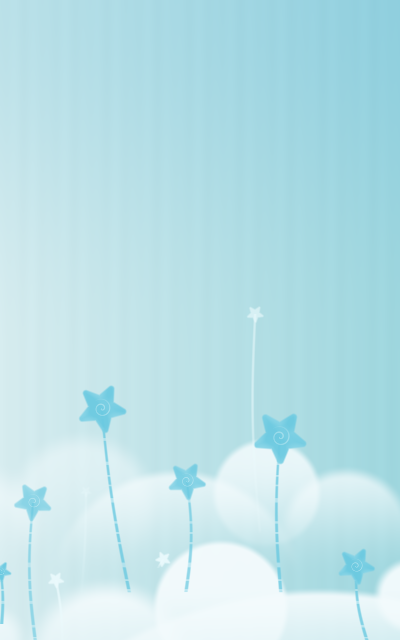
A Shadertoy shader for this background:

```glsl
// Pale teal sky above soft white clouds, with star flowers on thin curved stems.

const float PI = 3.14159265;
const float HEIGHT = 1.6;               // canvas height when its width is 1

const vec3 SKY_LEFT      = vec3(0.84, 0.925, 0.937);
const vec3 SKY_RIGHT     = vec3(0.62, 0.84, 0.87);
const vec3 SKY_TOP_LEFT  = vec3(0.73, 0.88, 0.91);
const vec3 SKY_TOP_RIGHT = vec3(0.56, 0.81, 0.87);
const vec3 CLOUD_WHITE   = vec3(0.955, 0.983, 0.99);
const vec3 STAR_BLUE     = vec3(0.42, 0.79, 0.88);
const vec3 STAR_PALE     = vec3(0.92, 0.98, 0.99);

const float STREAK_STRENGTH = 0.003;
const float STEM_WIDTH = 0.0036;
const float STAR_ROUNDING = 0.12;       // share of the star radius
const float STAR_INNER = 0.53;

// Clouds: centre x, centre y, radius, edge softness; back row first.
const int BACK_CLOUDS = 5;
const int CLOUDS = 10;
const vec4 CLOUD[CLOUDS] = vec4[](
    vec4(-0.03, 0.28, 0.120, 0.045), vec4(0.208, 0.329, 0.171, 0.028),
    vec4(0.44, 0.10, 0.317, 0.012),  vec4(0.865, 0.262, 0.157, 0.016),
    vec4(0.667, 0.367, 0.131, 0.008),
    vec4(0.27, -0.06, 0.190, 0.030), vec4(0.80, -0.90, 1.020, 0.010),
    vec4(1.03, 0.11, 0.086, 0.012),  vec4(-0.02, 0.00, 0.070, 0.025),
    vec4(0.552, 0.079, 0.165, 0.007));

// Flowers: star x, y, radius, tilt; blue ones first.
const int BLUE_FLOWERS = 6;
const int FLOWERS = 10;
const vec4 STAR[FLOWERS] = vec4[](
    vec4(0.254, 0.579, 0.062, 0.17),  vec4(0.700, 0.508, 0.068, 0.02),
    vec4(0.467, 0.398, 0.048, 0.10),  vec4(0.083, 0.346, 0.048, -0.10),
    vec4(0.890, 0.185, 0.047, 0.15),  vec4(0.002, 0.171, 0.026, 0.10),
    vec4(0.638, 0.815, 0.021, 0.05),  vec4(0.140, 0.150, 0.020, 0.10),
    vec4(0.408, 0.202, 0.019, -0.20), vec4(0.215, 0.371, 0.013, 0.00));

// Stems: foot x, foot y, sideways bend, flower opacity.
const vec4 STEM[FLOWERS] = vec4[](
    vec4(0.323, 0.121, -0.008, 0.95), vec4(0.702, 0.121, -0.010, 0.95),
    vec4(0.465, 0.121, 0.012, 0.85),  vec4(0.088, 0.000, -0.012, 0.75),
    vec4(0.917, 0.000, -0.009, 0.95), vec4(0.004, 0.040, 0.004, 0.95),
    vec4(0.650, 0.270, -0.012, 0.65), vec4(0.156, 0.000, 0.004, 0.90),
    vec4(0.395, 0.180, 0.000, 0.90),  vec4(0.204, 0.120, 0.003, 0.30));

float inside(float dist, float soft) {
    return 1.0 - smoothstep(-soft, soft, dist);
}

vec3 skyColor(vec2 p) {
    float rise = smoothstep(0.7, HEIGHT + 0.05, p.y);
    vec3 left = mix(SKY_LEFT, SKY_TOP_LEFT, rise);
    vec3 right = mix(SKY_RIGHT, SKY_TOP_RIGHT, rise);
    float streaks = sin(p.x * 93.0 + sin(p.y * 3.0)) + sin(p.x * 151.0 + 2.0);
    return mix(left, right, p.x) + STREAK_STRENGTH * streaks;
}

// Rounded five-pointed star of radius 1 with one tip pointing down.
float starDistance(vec2 q, float tilt) {
    float sector = 0.4 * PI;
    float angle = atan(q.x, -q.y) - tilt;
    angle = mod(angle + 0.5 * sector, sector) - 0.5 * sector;
    vec2 tip = vec2(1.0 - STAR_ROUNDING, 0.0);
    vec2 notch = (STAR_INNER - STAR_ROUNDING) * vec2(cos(PI / 5.0), sin(PI / 5.0));
    vec2 edge = notch - tip;
    vec2 w = length(q) * vec2(cos(angle), abs(sin(angle))) - tip;
    float along = clamp(dot(w, edge) / dot(edge, edge), 0.0, 1.0);
    return length(w - edge * along) * sign(w.x * edge.y - w.y * edge.x) - STAR_ROUNDING;
}

void mainImage(out vec4 fragColor, in vec2 fragCoord) {
    vec2 p = fragCoord / iResolution.xy * vec2(1.0, HEIGHT);
    float pixel = 1.0 / iResolution.x;
    vec3 color = skyColor(p);

    // Clouds: the back row melts into the sky below, the front row stays bright.
    for (int i = 0; i < CLOUDS; i++) {
        vec4 c = CLOUD[i];
        float body = i < BACK_CLOUDS ? 0.85 * smoothstep(0.15, 0.47, p.y)
                                     : 0.60 + 0.35 * smoothstep(-0.04, 0.14, p.y);
        if (i == 1) body *= 0.6;
        color = mix(color, CLOUD_WHITE, body * inside(length(p - c.xy) - c.z, c.w + pixel));
    }

    // Flowers: a bent stem with pale nicks, then the star and its spiral.
    for (int i = 0; i < FLOWERS; i++) {
        vec4 star = STAR[i];
        vec4 stem = STEM[i];
        bool blue = i < BLUE_FLOWERS;
        vec3 tint = blue ? STAR_BLUE : STAR_PALE;

        float t = (star.y - p.y) / (star.y - stem.y);
        float stemX = mix(star.x, stem.x, t) + stem.z * sin(PI * t);
        float width = STEM_WIDTH * (blue ? 0.75 + 0.4 * t : 0.8);
        float line = inside(abs(p.x - stemX) - width, pixel) * step(0.0, t) * inside(t - 1.0, 0.01);
        if (!blue) line *= 1.0 - 0.7 * smoothstep(0.4, 1.0, t);
        float nick = smoothstep(0.75, 0.95, sin(p.y * 170.0 + 2.0 * sin(p.y * 47.0)));
        vec3 stemTint = mix(tint, STAR_PALE, 0.5 * nick);
        color = mix(color, stemTint, line * stem.w * 0.85);

        vec2 q = (p - star.xy) / star.z;
        float r = length(q);
        float d = starDistance(q, star.w);
        float coil = abs(fract(r * 4.5 - atan(q.y, q.x) / (2.0 * PI)) - 0.5);
        float swirl = inside(coil - 0.12, 0.1) * inside(r - 0.36, 0.06);
        float shine = 0.12 * smoothstep(-0.25, 0.0, d) + 0.08 * sin(q.x * 5.0 + q.y * 4.0);
        vec3 petal = mix(tint, STAR_PALE, clamp(0.35 * swirl + shine, 0.0, 1.0));
        color = mix(color, petal, stem.w * inside(d, 1.2 * pixel / star.z));
    }

    fragColor = vec4(color, 1.0);
}
```
